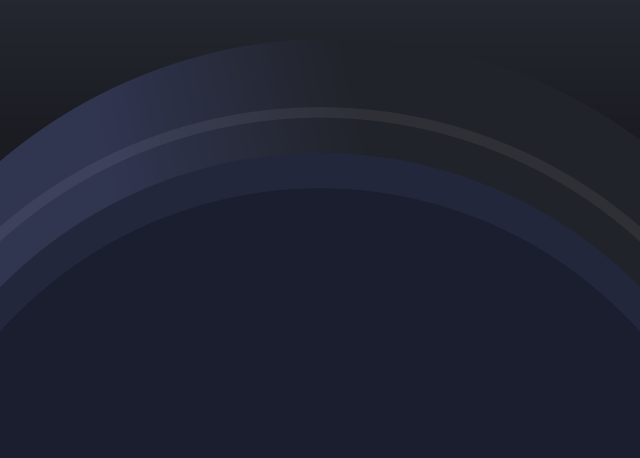
A WebGL 1 fragment shader for this background:

```glsl
precision highp float;
// Dark backdrop of wide stacked arches under a dim vertical gradient.
// Each arch is the top of a large disc, painted back to front; the widest
// fades from indigo to charcoal and carries a thin translucent stripe.

uniform vec2 u_resolution;

// Discs: centre x offset, apex height, radius, all in canvas heights
#define OUTER_ARCH   vec3(0.029, 0.916, 1.122)
#define STRIPE_TOP   vec3(0.0, 0.766, 1.066)
#define STRIPE_BASE  vec3(0.0, 0.743, 1.038)
#define MIDDLE_ARCH  vec3(0.0, 0.666, 0.978)
#define INNER_ARCH   vec3(0.0, 0.589, 0.936)
#define STRIPE_ALPHA 0.06
#define FADE_START  -0.31
#define FADE_END     0.26
#define FADE_TILT    0.23

const vec3 SKY_TOP  = vec3(0.141, 0.153, 0.182);
const vec3 SKY_LOW  = vec3(0.102, 0.110, 0.134);
const vec3 INDIGO   = vec3(0.190, 0.206, 0.312);
const vec3 CHARCOAL = vec3(0.126, 0.138, 0.161);
const vec3 NAVY     = vec3(0.134, 0.153, 0.230);
const vec3 MIDNIGHT = vec3(0.105, 0.116, 0.179);

// Antialiased coverage of a disc given by its apex and radius
float discMask(vec2 p, vec3 disc) {
    vec2 centre = vec2(disc.x, disc.y - disc.z);
    float dist = length(p - centre) - disc.z;
    return clamp(0.5 - dist * u_resolution.y, 0.0, 1.0);
}

void main() {
    // Origin at the bottom centre, one unit per canvas height
    vec2 p = (gl_FragCoord.xy - vec2(0.5 * u_resolution.x, 0.0)) / u_resolution.y;

    // Sky
    vec3 color = mix(SKY_TOP, SKY_LOW, clamp((1.0 - p.y) / 0.29, 0.0, 1.0));

    // Outer arch with a slightly tilted linear fade
    float along = p.x + FADE_TILT * p.y;
    float fade = clamp((along - FADE_START) / (FADE_END - FADE_START), 0.0, 1.0);
    color = mix(color, mix(INDIGO, CHARCOAL, fade), discMask(p, OUTER_ARCH));

    // Translucent stripe between two discs
    float stripe = discMask(p, STRIPE_TOP) - discMask(p, STRIPE_BASE);
    color = mix(color, vec3(1.0), STRIPE_ALPHA * stripe);

    // Flat inner arches
    color = mix(color, NAVY, discMask(p, MIDDLE_ARCH));
    color = mix(color, MIDNIGHT, discMask(p, INNER_ARCH));

    gl_FragColor = vec4(color, 1.0);
}
```
